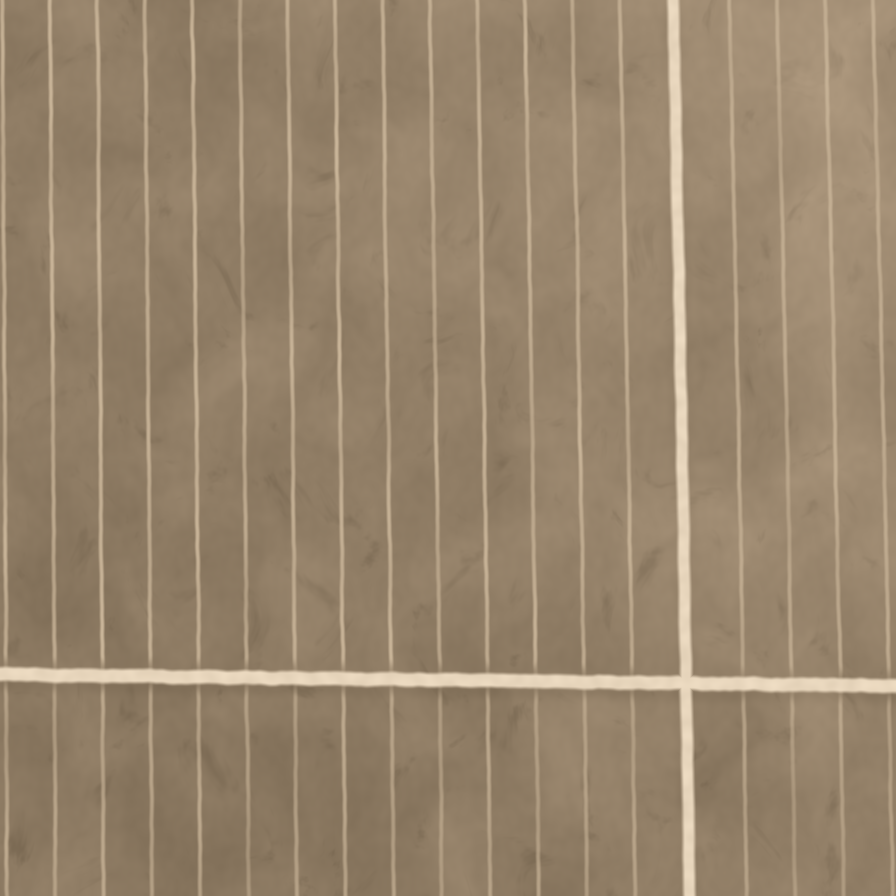
Reproduce this texture procedurally as a Shadertoy shader.

```glsl
// Warm stone cladding scored by thin, slightly leaning upright lines and crossed
// by two broad pale joints. Lines are distance bands in a sheared frame; gradient
// noise wobbles their edges, wears them and mottles the stone.

const vec3 STONE_DARK  = vec3(0.51, 0.44, 0.35);
const vec3 STONE_LIGHT = vec3(0.64, 0.56, 0.46);
const vec3 LINE_COLOR  = vec3(0.79, 0.71, 0.60);
const vec3 JOINT_COLOR = vec3(0.91, 0.84, 0.74);

const float LEFT_START  = 0.0026;  // first thin line left of the upright joint
const float LEFT_PITCH  = 0.0530;
const float LEFT_LAST   = 13.0;    // index of the last line on the left
const float RIGHT_START = 0.8138;  // first thin line right of the joint
const float RIGHT_PITCH = 0.0534;
const float JOINT_X     = 0.7510;
const float JOINT_Y     = 0.2474;  // height of the level joint at the left edge
const float JOINT_SLOPE = -0.0130;
const float LEAN        = 0.0052;  // sideways drift from top to bottom
const float SPREAD      = 0.0175;  // extra drift towards the right

const float LINE_HALF   = 0.0021;
const float UPRIGHT_HALF = 0.0064;
const float LEVEL_HALF  = 0.0076;
const float LINE_SOFT   = 0.0018;
const float JOINT_SOFT  = 0.0028;
const float WOBBLE      = 0.0012;
const float MOTTLE      = 0.75;
const float STRIP_TONE  = 0.16;

float hash(float n) {
    return fract(sin(n * 91.345 + 4.7) * 4375.85);
}

vec2 gradientAt(vec2 cell) {
    float angle = 6.2832 * fract(sin(dot(cell, vec2(127.1, 311.7))) * 4375.85);
    return vec2(cos(angle), sin(angle));
}

float noise(vec2 p) {
    vec2 i = floor(p), f = fract(p);
    vec2 u = f * f * f * (f * (f * 6.0 - 15.0) + 10.0);
    vec2 e = vec2(0.0, 1.0);
    float low  = mix(dot(gradientAt(i), f),
                     dot(gradientAt(i + e.yx), f - e.yx), u.x);
    float high = mix(dot(gradientAt(i + e.xy), f - e.xy),
                     dot(gradientAt(i + e.yy), f - e.yy), u.x);
    return mix(low, high, u.y);
}

float fbm(vec2 p) {
    float sum = 0.0, amp = 0.6;
    for (int k = 0; k < 4; k++) {
        sum += amp * noise(p);
        p = mat2(1.6, 1.2, -1.2, 1.6) * p + 3.7;
        amp *= 0.55;
    }
    return sum;
}

// Soft band around zero distance, never sharper than one pixel
float band(float dist, float halfWidth, float soft) {
    float s = max(soft, 1.0 / iResolution.y);
    return 1.0 - smoothstep(halfWidth - s, halfWidth + s, abs(dist));
}

// Stone tone: slanting light, cloudy mottling, small dark scuffs, fine grain
float stoneTone(vec2 p) {
    float light = 0.24 + 0.25 * p.x + 0.18 * p.y + 0.36 * p.x * p.y;
    vec2 warp = 0.35 * vec2(noise(p * 9.0), noise(p * 9.0 + 17.0));
    float clouds = fbm(p * vec2(7.0, 6.0) + warp);
    float scuffs = smoothstep(0.16, 0.55, fbm(p * vec2(24.0, 19.0) + 4.0 * warp + 40.0));
    float grain = noise(p * vec2(95.0, 70.0) + 9.0);
    return light + MOTTLE * clouds - 0.45 * scuffs + 0.10 * grain;
}

void mainImage(out vec4 fragColor, in vec2 fragCoord) {
    vec2 uv = fragCoord / iResolution.xy;

    // Undo the lean so that every upright line has a constant x
    float depth = 1.0 - uv.y;
    float drift = depth * (1.25 - 0.25 * depth);
    float x = (uv.x - LEAN * drift) / (1.0 + SPREAD * drift);

    // Thin lines: two families, one on each side of the upright joint
    bool onRight = x > JOINT_X;
    float pitch = onRight ? RIGHT_PITCH : LEFT_PITCH;
    float along = (x - (onRight ? RIGHT_START : LEFT_START)) / pitch;
    float id = onRight ? max(round(along), 0.0) : min(round(along), LEFT_LAST);
    float seed = id + (onRight ? 40.0 : 0.0);
    float lineWobble = WOBBLE * (noise(vec2(uv.y * 14.0, seed * 7.3))
                     + 0.6 * noise(vec2(uv.y * 60.0, seed * 3.1)));
    float lineDist = (along - id) * pitch + lineWobble;

    // Broad joints with slightly ragged edges
    float uprightDist = x - JOINT_X + WOBBLE * noise(vec2(uv.y * 28.0, 5.3));
    float levelDist = uv.y - JOINT_Y - JOINT_SLOPE * uv.x
                    + WOBBLE * (noise(vec2(uv.x * 30.0, 8.6)) + noise(vec2(uv.x * 85.0, 2.4)));
    float joint = max(band(uprightDist, UPRIGHT_HALF, JOINT_SOFT),
                      band(levelDist, LEVEL_HALF, JOINT_SOFT));

    // Wear: lines fade in patches, on the right, below and beside the level joint
    float wear = 0.90 + 0.35 * noise(vec2(uv.y * 9.0, seed * 5.7)) - 0.15 * hash(seed);
    wear *= (onRight ? 0.82 : 1.0) * (levelDist < 0.0 ? 0.82 : 1.0);
    wear *= mix(0.35, 1.0, smoothstep(0.008, 0.024, abs(levelDist)));
    float thinLine = band(lineDist, LINE_HALF, LINE_SOFT) * clamp(wear, 0.0, 1.0);

    // Stone strips with their own tone and faint shade beside the joints
    float strip = floor(along) + (onRight ? 40.0 : 0.0);
    float tone = stoneTone(uv) + STRIP_TONE * (hash(strip + 0.5) - 0.5);
    tone -= 0.22 * band(levelDist + 0.012, 0.006, 0.008);
    tone -= 0.10 * band(uprightDist, 0.012, 0.006);
    vec3 color = mix(STONE_DARK, STONE_LIGHT, clamp(tone, -0.35, 1.3));

    color = mix(color, LINE_COLOR, thinLine);
    color = mix(color, JOINT_COLOR + 0.04 * noise(uv * 70.0), joint);
    fragColor = vec4(color, 1.0);
}
```
